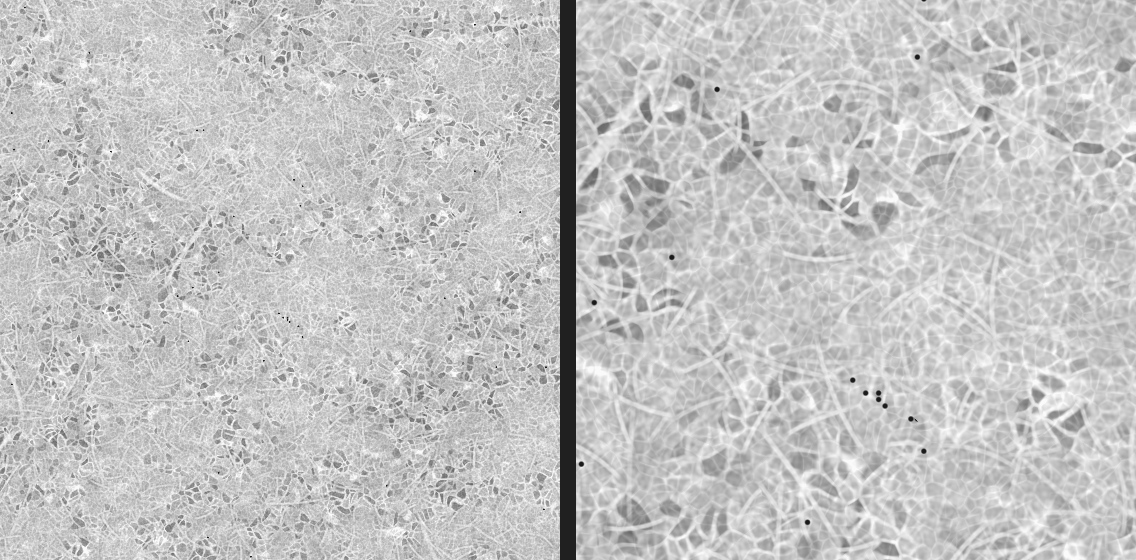
Left, the full canvas; right, a detail of the centre.
Give the GLSL for this texture, as a Shadertoy shader.

```glsl
// Pale grey matted fibre surface: fine cell network, dark grains, white strands and dust.

vec2 hash2(vec2 p) {
    vec3 q = fract(p.xyx * vec3(0.1031, 0.1030, 0.0973));
    q += dot(q, q.yzx + 33.33);
    return fract((q.xx + q.yz) * q.zy);
}

float cornerSlope(vec2 corner, vec2 offset) {
    return dot(hash2(corner + 17.0) * 2.0 - 1.0, offset);
}

float gradientNoise(vec2 p) {
    vec2 i = floor(p), f = p - i;
    vec2 u = f * f * f * (f * (f * 6.0 - 15.0) + 10.0);
    vec2 e = vec2(1.0, 0.0);
    return mix(mix(cornerSlope(i, f), cornerSlope(i + e, f - e), u.x),
               mix(cornerSlope(i + e.yx, f - e.yx), cornerSlope(i + 1.0, f - 1.0), u.x), u.y);
}

// x: gap between the two nearest cell centres, y: random value of the cell
vec2 cells(vec2 p) {
    vec2 base = floor(p);
    float nearest = 9.0, second = 9.0, id = 0.0;
    for (int y = -1; y <= 1; y++)
    for (int x = -1; x <= 1; x++) {
        vec2 cell = base + vec2(x, y);
        float d = length(cell + hash2(cell) - p);
        if (d < nearest) {
            second = nearest;
            nearest = d;
            id = hash2(cell + 71.0).x;
        } else {
            second = min(second, d);
        }
    }
    return vec2(second - nearest, id);
}

// x: light of scattered bent strands, y: the shade along their sides
vec2 strands(vec2 p, float scale, float share, float width) {
    vec2 q = p * scale, base = floor(q), result = vec2(0.0);
    float soft = 0.7 / iResolution.y;
    for (int y = -1; y <= 1; y++)
    for (int x = -1; x <= 1; x++) {
        vec2 cell = base + vec2(x, y);
        vec2 place = hash2(cell + scale * 7.0);
        vec2 form = hash2(cell + scale * 13.0 + 50.0);
        vec2 kind = hash2(cell + scale * 3.0 + 91.0);
        if (kind.x > share) continue;
        float c = cos(6.2832 * form.x), s = sin(6.2832 * form.x);
        vec2 d = mat2(c, -s, s, c) * (q - cell - place);
        d.y += (place.x - 0.5) * 0.7 * d.x * d.x;
        float along = abs(d.x) / mix(0.35, 0.9, form.y);
        float taper = (1.0 - smoothstep(0.6, 1.0, along)) * mix(0.5, 1.0, kind.y);
        float across = abs(d.y) / scale;
        float light = 1.0 - smoothstep(width * 0.3, width + soft, across);
        float shade = 1.0 - smoothstep(width, width * 4.0, across);
        result = max(result, taper * vec2(light, shade));
    }
    return result;
}

void mainImage(out vec4 fragColor, in vec2 fragCoord) {
    vec2 p = fragCoord / iResolution.y;

    // Broad cloudy tone and the patches where the network stands out
    float broad = gradientNoise(p * 3.0 + 4.0) + 0.6 * gradientNoise(p * 8.0);
    float patchy = smoothstep(-0.3, 0.25, gradientNoise(p * 11.0 + 30.0) - 0.6 * broad);
    float grey = 0.745 + 0.09 * broad;

    // Warped cell network with dark grains inside
    vec2 warp = vec2(gradientNoise(p * 38.0), gradientNoise(p * 38.0 + 60.0));
    vec2 web = cells(p * 78.0 + 1.3 * warp);
    float edge = 1.0 - smoothstep(0.02, 0.36, web.x);
    float fade = smoothstep(-0.35, 0.2, gradientNoise(p * 33.0 + 9.0));
    float grain = smoothstep(0.12, 0.4, web.x) * smoothstep(0.35, 1.0, web.y);
    grey -= grain * mix(0.05, 0.24, patchy);
    grey += edge * fade * mix(0.09, 0.16, patchy);

    // Finer, fainter network between the large cells
    vec2 mesh = cells(p * 125.0 - 1.5 * warp + 40.0);
    grey += 0.07 * (1.0 - smoothstep(0.0, 0.35, mesh.x)) - 0.035 * mesh.y;

    // Pale clumps
    float clump = gradientNoise(p * 50.0 + 80.0) + 0.5 * gradientNoise(p * 16.0 + 5.0);
    grey += 0.17 * smoothstep(0.22, 0.5, clump) * mix(0.4, 1.0, patchy);

    // Thin strands, then a few bold blades
    vec2 fine = max(strands(p, 30.0, 0.6, 0.0017), strands(p, 21.0, 0.6, 0.0018));
    fine = max(fine, strands(p, 12.0, 0.5, 0.0019));
    vec2 bold = strands(p, 7.0, 0.2, 0.0045);
    grey -= 0.06 * fine.y + 0.04 * bold.y;
    grey = mix(grey, 0.93, 0.8 * fine.x);
    grey = mix(grey, 0.96, 0.9 * bold.x);

    // Fine surface grain
    grey += 0.12 * gradientNoise(p * 290.0) + 0.07 * gradientNoise(p * 170.0 + 20.0);
    grey = clamp(grey, 0.42, 0.98);

    // Sparse black dust along one diagonal
    vec2 dustCell = floor(p * 260.0);
    float nearDiagonal = 1.0 - smoothstep(0.0, 0.02, abs(p.x + p.y - 0.94));
    float chance = 0.0002 + 0.06 * nearDiagonal * smoothstep(0.1, 0.3, gradientNoise(p * 5.0 + 2.0));
    float speck = 1.0 - smoothstep(0.25, 0.55, length(fract(p * 260.0) - 0.5));
    grey = mix(grey, 0.1, speck * step(hash2(dustCell + 33.0).y, chance));

    fragColor = vec4(vec3(grey), 1.0);
}
```
